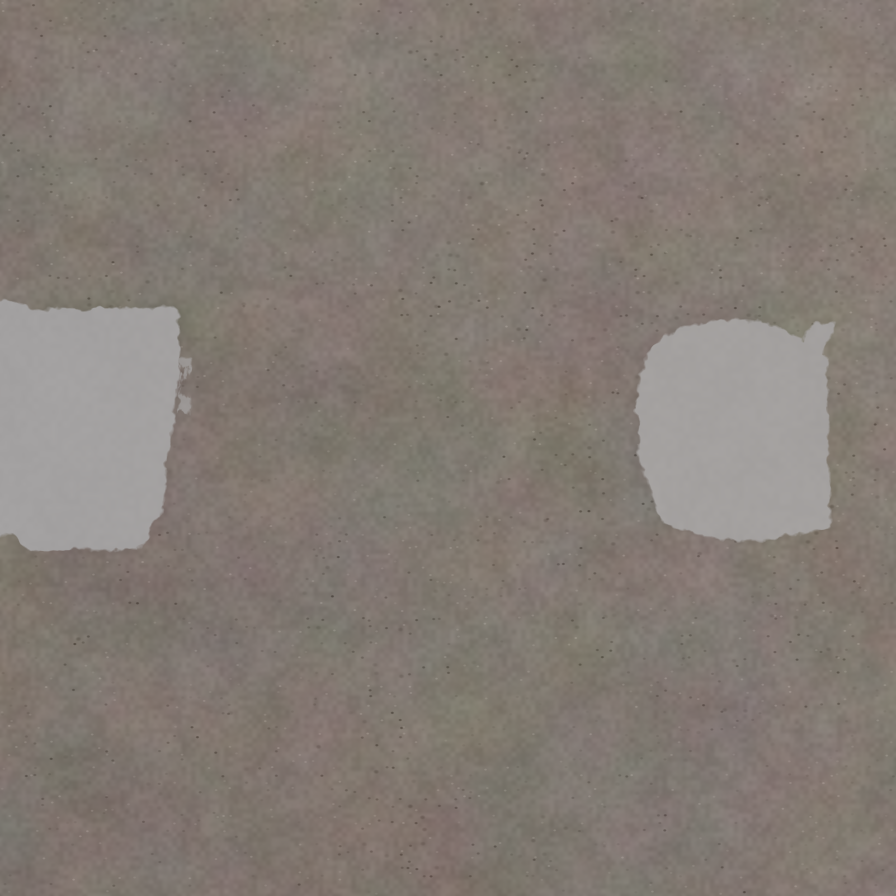
Give the GLSL for this texture, as a Shadertoy shader.

```glsl
// Mottled grey-brown wall with two ragged patches of pale paint.

float hash(vec2 p) {
    vec3 q = fract(vec3(p.xyx) * 0.1031);
    q += dot(q, q.yzx + 33.33);
    return fract((q.x + q.y) * q.z);
}

float noise(vec2 p) {
    vec2 cell = floor(p), f = fract(p);
    f = f * f * (3.0 - 2.0 * f);
    float low = mix(hash(cell), hash(cell + vec2(1, 0)), f.x);
    float high = mix(hash(cell + vec2(0, 1)), hash(cell + vec2(1, 1)), f.x);
    return mix(low, high, f.y);
}

// Layered noise, centred on zero
float fbm(vec2 p) {
    float sum = 0.0, weight = 0.5;
    for (int i = 0; i < 4; i++) {
        sum += weight * (noise(p) - 0.5);
        p = mat2(1.6, 1.2, -1.2, 1.6) * p + 17.3;
        weight *= 0.55;
    }
    return sum;
}

float box(vec2 p, vec2 centre, vec2 halfSize) {
    vec2 d = abs(p - centre) - halfSize;
    return length(max(d, 0.0)) + min(max(d.x, d.y), 0.0);
}

// Intersection with a rounded corner
float roundMax(float a, float b, float radius) {
    vec2 u = max(vec2(a, b) + radius, 0.0);
    return min(max(a, b), -radius) + length(u);
}

// Patch cut off by the left border, with a slanted lower corner
float leftPatch(vec2 p) {
    float right = p.x - mix(0.183, 0.199, smoothstep(0.44, 0.59, p.y));
    float corner = (p.x - 0.182 + 0.6 * (0.434 - p.y)) * 0.86;
    float top = p.y - 0.656 - 0.010 * smoothstep(0.055, 0.0, p.x);
    float bottom = 0.386 + 0.018 * smoothstep(0.032, 0.014, p.x) - p.y;
    float d = roundMax(right, top, 0.012);
    return max(max(d, corner), bottom);
}

// Bulging patch with a small horn at its upper right
float rightPatch(vec2 p) {
    float left = 0.711 + 2.2 * pow(p.y - 0.53, 2.0) - p.x;
    float right = p.x - 0.925;
    float top = p.y - 0.643 + 3.6 * pow(p.x - 0.815, 2.0);
    float bottom = 0.397 + 2.0 * pow(p.x - 0.835, 2.0) - p.y;
    float body = max(roundMax(left, top, 0.008), max(right, bottom));
    vec2 hornPos = p - vec2(0.4 * (p.y - 0.62), 0.0);
    float horn = box(hornPos, vec2(0.911, 0.618), vec2(0.009, 0.017)) - 0.005;
    return min(body, horn);
}

// Scattered soft specks, one candidate in each grid cell
float specks(vec2 p, float scale, float density, float seed) {
    vec2 cell = floor(p * scale);
    vec2 centre = 0.3 + 0.4 * vec2(hash(cell + seed), hash(cell + seed + 41.0));
    vec2 offset = fract(p * scale) - centre;
    offset.y *= 1.3;
    float present = step(1.0 - density, hash(cell + seed + 87.0));
    float strength = 0.4 + 0.6 * hash(cell + seed + 133.0);
    return present * strength * smoothstep(0.3, 0.05, length(offset));
}

vec3 wallColor(vec2 p) {
    vec3 color = vec3(0.505, 0.469, 0.440);
    // Gentle light falling off to the lower left
    color += 0.022 * (p.x + p.y - 1.0);
    // Broad stains, then red-green and blue-yellow drift
    color += 0.055 * fbm(p * 9.0) + 0.06 * fbm(p * 38.0 + 5.0);
    color += vec3(0.045, -0.03, 0.01) * fbm(p * 14.0 + 31.0);
    color += vec3(-0.012, 0.0, 0.045) * fbm(p * 11.0 + 67.0);
    // Grain and pits
    color += 0.045 * (noise(p * 190.0) - 0.5);
    float clusters = smoothstep(-0.15, 0.2, fbm(p * 12.0 + 90.0));
    color -= 0.13 * specks(p, 115.0, 0.08, 3.0) * (0.3 + clusters);
    color -= 0.08 * specks(p, 75.0, 0.06, 19.0) * clusters;
    color += 0.08 * specks(p, 130.0, 0.05, 57.0);
    return color;
}

vec3 paintColor(vec2 p) {
    vec3 color = vec3(0.642, 0.630, 0.624);
    color += 0.018 * fbm(p * 14.0) + 0.012 * (noise(p * 150.0) - 0.5);
    return color + vec3(-0.004, 0.0, 0.006) * smoothstep(0.5, 0.0, p.x);
}

float coverage(float d, float softness) {
    return smoothstep(softness, -softness, d);
}

void mainImage(out vec4 fragColor, in vec2 fragCoord) {
    vec2 p = fragCoord / iResolution.xy;
    float softness = max(1.0 / iResolution.y, 0.0018);

    // Ragged brush outlines
    float ragged = 0.010 * fbm(p * 55.0) + 0.004 * (noise(p * 170.0) - 0.5);
    float patches = min(leftPatch(p), rightPatch(p)) + ragged;

    // Broken sliver beside the left patch
    float sliver = box(p, vec2(0.206, 0.568), vec2(0.008, 0.032)) + ragged;
    float gaps = smoothstep(-0.12, 0.08, fbm(p * vec2(110.0, 60.0) + 8.0));
    float scrap = coverage(sliver, softness) * gaps * 0.75;

    float paint = max(coverage(patches, softness), scrap);
    vec3 color = wallColor(p);
    color -= 0.018 * smoothstep(0.012, 0.0, patches);
    color = mix(color, paintColor(p), paint);
    fragColor = vec4(color, 1.0);
}
```
